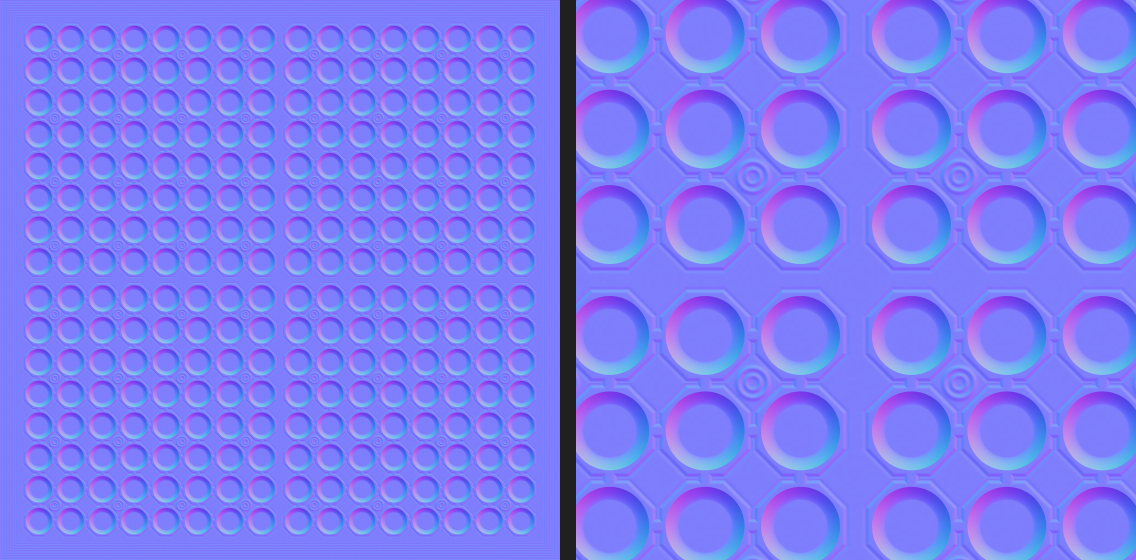
Left: the whole. Right: its middle third, enlarged.
Give the GLSL for this texture map, as a Shadertoy shader.

```glsl
// Tangent-space normal map of a panel: four blocks of 8 x 8 round dishes on linked octagonal plates,
// with small ring studs between them and nested square grooves along the border.
// A height field is built from distance functions, then differentiated into normals.

const float PITCH = 0.0568;  // spacing of the dishes on the canvas

float hash(vec2 p) {
    return fract(sin(dot(p, vec2(127.1, 311.7))) * 43758.5453);
}

// Soft ridge centred on distance zero
float ridge(float d, float width) {
    return exp(-d * d / (width * width));
}

float octagon(vec2 p, float apothem) {
    p = abs(p);
    return max(max(p.x, p.y), (p.x + p.y) * 0.7071) - apothem;
}

// Height in dish pitches; q is the canvas position relative to its centre
float panelHeight(vec2 q) {
    // Four blocks, each split into 8 x 8 cells
    vec2 side = step(0.0, q) * 2.0 - 1.0;
    vec2 grid = (q - side * 0.2318) / PITCH;
    vec2 p = grid - clamp(floor(grid), -4.0, 3.0) - 0.5;
    vec2 a = abs(p);

    // Plate outline, joined by short bars to neighbours in the same block
    float plate = octagon(p, 0.465);
    if (abs(grid.x) < 3.5) plate = min(plate, max(a.y - 0.06, 0.4 - a.x));
    if (abs(grid.y) < 3.5) plate = min(plate, max(a.x - 0.06, 0.4 - a.y));
    float h = 0.005 * smoothstep(0.025, -0.025, plate);
    h -= 0.003 * ridge(plate - 0.015, 0.022);

    // Dish with a flat floor and a wall that steepens towards the rim
    float wall = clamp((length(p) - 0.275) / 0.138, 0.0, 1.0);
    h += 0.066 * (pow(wall, 1.5) - 1.0);

    // Ring studs in the middle of every 2 x 2 group
    vec2 stud = clamp(round((grid - 1.0) * 0.5), -2.0, 1.0) * 2.0 + 1.0;
    float r = length(grid - stud);
    h += 0.009 * ridge(r - 0.155, 0.028) + 0.007 * ridge(r - 0.075, 0.025);

    // Nested square grooves near the border
    float edge = 0.5 - max(abs(q.x), abs(q.y));
    float band = 1.0 - smoothstep(0.026, 0.035, edge);
    h += 0.0013 * band * cos(edge * 6.2832 / 0.0044);
    return h;
}

vec3 panelNormal(vec2 q, float e) {
    vec2 d = vec2(e, 0.0);
    vec2 rise = vec2(panelHeight(q + d.xy) - panelHeight(q - d.xy),
                     panelHeight(q + d.yx) - panelHeight(q - d.yx));
    vec2 slope = rise * PITCH / (2.0 * e);

    // Faint surface grain
    vec2 grain = floor(q * 384.0);
    slope += 0.012 * (vec2(hash(grain), hash(grain + 57.3)) - 0.5);
    return normalize(vec3(-slope, 1.0));
}

void mainImage(out vec4 fragColor, in vec2 fragCoord) {
    float pixel = 1.0 / min(iResolution.x, iResolution.y);
    vec2 q = (fragCoord - 0.5 * iResolution.xy) * pixel;

    // Average a 2 x 2 grid of samples in each pixel
    vec3 n = vec3(0.0);
    for (int i = 0; i < 4; i++) {
        vec2 offset = vec2(i % 2, i / 2) * 0.5 - 0.25;
        n += panelNormal(q + offset * pixel, 0.3 * pixel) * 0.25;
    }
    fragColor = vec4(n * 0.5 + vec3(0.495, 0.495, 0.493), 1.0);
}
```
